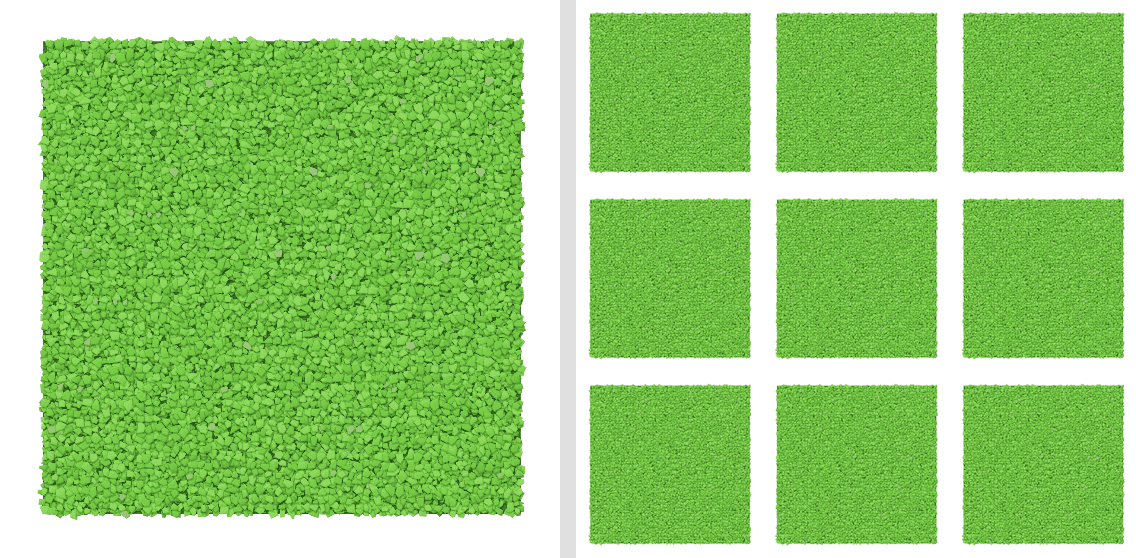
Left: one tile. Right: repeated 3 by 3.
Reproduce this texture procedurally as a Shadertoy shader.

```glsl
// A square mat of bright green rubber granules with ragged edges on white.

const float GRID = 64.0;               // granule cells across the canvas
const int LAYERS = 4;                  // piles of granules, bottom to top
const int SIDES = 5;                   // cut faces per granule
const vec2 MAT_MIN = vec2(0.071, 0.073);
const vec2 MAT_MAX = vec2(0.936, 0.932);
const float EDGE_INSET = 0.006;        // keeps granule centres off the rim
const float JITTER = 0.7;
const vec2 SIZE_RANGE = vec2(0.27, 0.50);
const vec2 TONE_RANGE = vec2(0.54, 0.90);
const vec2 LIGHT_DIR = vec2(-0.45, 0.89);
const float BEVEL = 0.13;
const float SHADOW_WIDTH = 0.20;
const float SHADOW_DEPTH = 0.46;
const float SPECKLE_GRID = 400.0;
const float SPECKLE = 0.07;
const float PALE_SHARE = 0.012;

const vec3 PAPER = vec3(1.0);
const vec3 DEEP  = vec3(0.14, 0.33, 0.07);
const vec3 SHADE = vec3(0.36, 0.65, 0.21);
const vec3 GREEN = vec3(0.47, 0.80, 0.27);
const vec3 LIGHT = vec3(0.56, 0.85, 0.37);
const vec3 PALE  = vec3(0.63, 0.77, 0.51);
const float TAU = 6.2831853;

float hash(vec2 p) {
    return fract(sin(dot(p, vec2(127.1, 311.7))) * 43758.5453);
}

vec2 hash2(vec2 p) {
    return vec2(hash(p), hash(p + 37.3));
}

// Signed distance to the mat, negative inside
float matDistance(vec2 uv) {
    vec2 d = max(MAT_MIN - uv, uv - MAT_MAX);
    return max(d.x, d.y);
}

// Irregular convex chip: x = signed distance, y = light on the nearest side
vec2 chip(vec2 p, vec2 seed, float radius) {
    float dist = length(p) - 0.95;
    float lit = 0.0;
    float turn = hash(seed + 5.1);
    float stretch = mix(0.78, 1.22, hash(seed + 8.7));
    for (int k = 0; k < SIDES; k++) {
        vec2 h = hash2(seed + 11.9 * float(k + 1));
        float angle = TAU * (turn + (float(k) + 0.65 * (h.x - 0.5)) / float(SIDES));
        vec2 normal = vec2(cos(angle), sin(angle));
        float squeeze = mix(stretch, 1.0 / stretch, float(k % 2));
        float side = dot(p, normal) - radius * squeeze * mix(0.75, 1.25, h.y);
        if (side > dist) {
            dist = side;
            lit = dot(normal, LIGHT_DIR);
        }
    }
    return vec2(dist, lit);
}

// Colour ramp from the crevices to the lit faces
vec3 rubber(float tone) {
    vec3 c = mix(DEEP, SHADE, smoothstep(0.05, 0.38, tone));
    c = mix(c, GREEN, smoothstep(0.36, 0.64, tone));
    return mix(c, LIGHT, smoothstep(0.66, 0.86, tone));
}

void mainImage(out vec4 fragColor, in vec2 fragCoord) {
    vec2 uv = fragCoord / iResolution.xy;
    float pixel = GRID / iResolution.y;

    // Dark bed under the granules
    float tone = 0.22;
    float pale = 0.0;
    float bed = (matDistance(uv) + EDGE_INSET) * GRID;
    float alpha = 1.0 - smoothstep(-0.5 * pixel, 0.5 * pixel, bed);

    for (int layer = 0; layer < LAYERS; layer++) {
        vec2 shift = float(layer) * vec2(0.5, 0.27);
        vec2 p = uv * GRID + shift;
        for (int j = -1; j <= 1; j++)
        for (int i = -1; i <= 1; i++) {
            vec2 cell = floor(p) + vec2(i, j);
            vec2 seed = mod(cell, GRID) + float(layer) * vec2(71.0, 83.0);
            vec2 centre = cell + 0.5 + JITTER * (hash2(seed) - 0.5);
            vec2 q = p - centre;
            vec2 home = fract((centre - shift) / GRID);
            if (matDistance(home) > -EDGE_INSET || dot(q, q) > 1.4) continue;

            vec2 look = hash2(seed + 2.3);
            vec2 shape = chip(q, seed, mix(SIZE_RANGE.x, SIZE_RANGE.y, look.x));

            // Contact shadow on what lies below
            float reach = shape.x + 0.06 * shape.y;
            tone *= 1.0 - SHADOW_DEPTH * (1.0 - smoothstep(0.0, SHADOW_WIDTH, reach));

            // Flat top, slight slope and bevelled rim
            float cover = 1.0 - smoothstep(-0.5 * pixel, 0.5 * pixel, shape.x);
            float slope = 0.16 * dot(q, LIGHT_DIR);
            float rim = smoothstep(-BEVEL, 0.0, shape.x) * (0.15 * shape.y - 0.05);
            float face = mix(TONE_RANGE.x, TONE_RANGE.y, look.y) + slope + rim;
            tone = mix(tone, face, cover);
            pale = mix(pale, step(hash(seed + 6.6), PALE_SHARE), cover);
            alpha = max(alpha, cover);
        }
    }

    // Fine surface speckle, then the mat on its paper
    tone += SPECKLE * (hash(floor(uv * SPECKLE_GRID)) - 0.5);
    vec3 mat = mix(rubber(tone), PALE, 0.8 * pale * smoothstep(0.4, 0.6, tone));
    fragColor = vec4(mix(PAPER, mat, alpha), 1.0);
}
```
